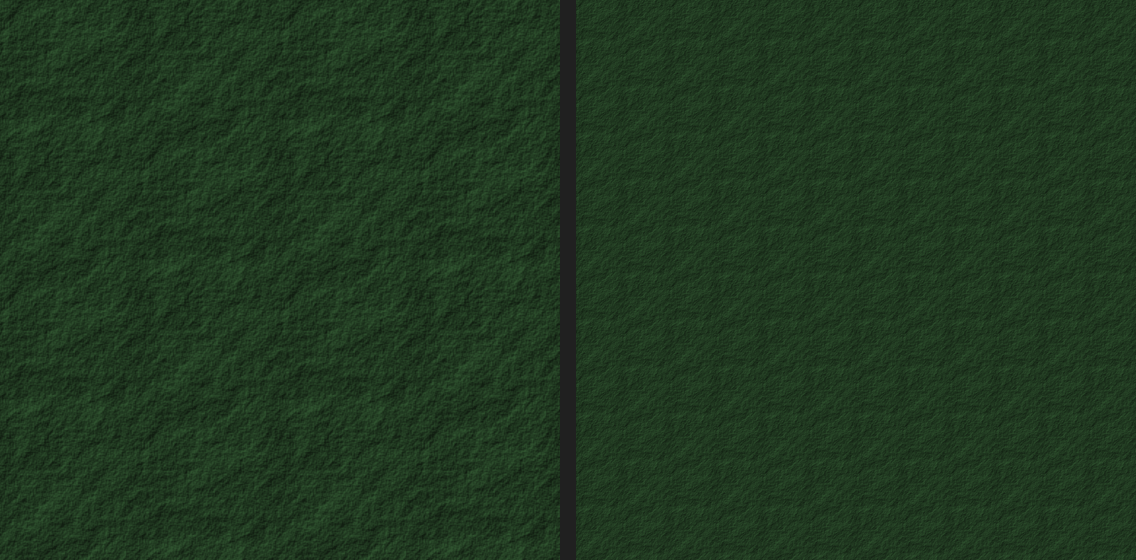
Left, the tile; right, the same tile 3 across and 3 down.
Give the GLSL for this texture, as a WebGL 1 fragment shader.

```glsl
precision highp float;
// Dark green felt-like surface: fine crumpled relief lit across the diagonal.
// Wrapped gradient noise on diagonal lattices is layered in octaves, and each
// is embossed by the difference of two samples along the light direction.
uniform vec2 u_resolution;

// Random unit gradient for a lattice corner, wrapped to the period
vec2 cornerGradient(vec2 corner, float period) {
  vec2 cell = mod(corner, period);
  vec3 h = fract(vec3(cell.xyx) * vec3(0.1031, 0.1030, 0.0973) + period * 0.0137);
  h += dot(h, h.yzx + 33.33);
  float angle = 6.2832 * fract((h.x + h.y) * h.z);
  return vec2(cos(angle), sin(angle));
}

// Gradient noise that repeats after a whole number of cells
float wrappedNoise(vec2 p, float period) {
  vec2 cell = floor(p);
  vec2 f = p - cell;
  vec2 fade = f * f * f * (f * (f * 6.0 - 15.0) + 10.0);
  vec2 right = vec2(1.0, 0.0);
  vec2 up = vec2(0.0, 1.0);
  float bottom = mix(dot(cornerGradient(cell, period), f),
                     dot(cornerGradient(cell + right, period), f - right), fade.x);
  float top = mix(dot(cornerGradient(cell + up, period), f - up),
                  dot(cornerGradient(cell + 1.0, period), f - 1.0), fade.x);
  return mix(bottom, top, fade.y);
}

// Turns the lattice by 45 degrees; whole steps stay whole, so it still wraps
vec2 diagonal(vec2 p) {
  return vec2(p.x + p.y, p.x - p.y);
}

// Slope of the layered height along the light, strongest in the fine grain
float embossedRelief(vec2 p) {
  vec2 lightStep = 0.003 * vec2(0.66, -0.75);
  float relief = 0.0;
  float frequency = 3.0;
  for (int octave = 0; octave < 6; octave++) {
    vec2 q = p + float(octave) * vec2(0.173, 0.291);
    float slope = wrappedNoise(diagonal(q + lightStep) * frequency, frequency)
                - wrappedNoise(diagonal(q - lightStep) * frequency, frequency);
    relief += slope * pow(frequency, -0.55);
    frequency *= 2.0;
  }
  return relief;
}

void main() {
  // Two whole repeats across the canvas in each direction
  vec2 tile = 2.0 * gl_FragCoord.xy / u_resolution;
  float tone = clamp(0.5 + 4.7 * embossedRelief(tile), -0.15, 1.15);

  vec3 shadowGreen = vec3(0.08, 0.14, 0.08);
  vec3 litGreen = vec3(0.17, 0.30, 0.17);
  gl_FragColor = vec4(mix(shadowGreen, litGreen, tone), 1.0);
}
```
